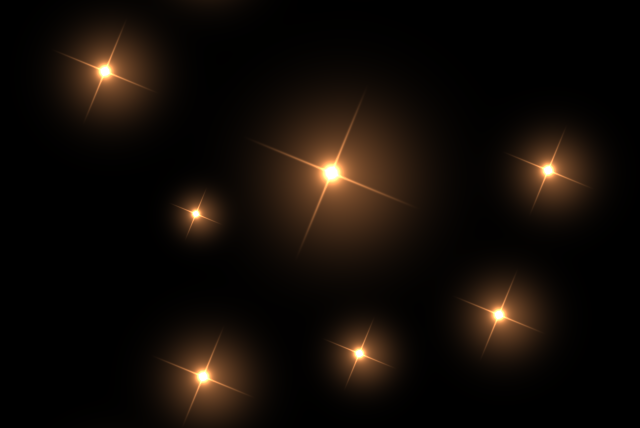
Reproduce this background procedurally as a Shadertoy shader.

```glsl
// Warm glowing stars on black: one large star with smaller ones on a loose arc.
// Each star sums a wide soft halo, an inverse-square glare and four tapered rays.
// Offsets are wrapped to the nearest copy of the canvas, so the result tiles.

const vec3  TINT        = vec3(1.0, 0.63, 0.36);
const vec2  MAIN_CENTER = vec2(0.518, 0.596);  // fraction of the canvas
const float MAIN_SIZE   = 0.205;               // ray length, canvas heights
const int   SMALL_COUNT = 6;
const vec2  SMALL_SIZE  = vec2(0.05, 0.125);   // smallest, largest
const vec2  ARC_RADIUS  = vec2(0.28, 0.58);    // nearest, farthest
const float ARC_START   = 2.72;
const float ARC_STEP    = 0.715;
const float VARIATION   = 2.8;                 // phase step between stars
const float RAY_ANGLE   = -0.39;
const float RAY_LIGHT   = 0.55;
const float HALO_LIGHT  = 0.40;
const float HALO_FALL   = 1.5;
const vec2  HALO_SHIFT  = vec2(0.12, -0.06);   // relative to star size
const float GLARE_LIGHT = 0.012;

// Shortest offset between two points on the repeating canvas
vec2 wrapOffset(vec2 d, vec2 tile) {
    return d - tile * floor(d / tile + 0.5);
}

// Thin ray pair along the x axis, never narrower than the pixel filter
float rayPair(vec2 p, float size, float pixel) {
    float width = 0.0012 + 0.008 * size;
    float drawn = max(width, 0.6 * pixel);
    float taper = pow(max(1.0 - abs(p.x) / (1.1 * size), 0.0), 1.3);
    float across = p.y / drawn;
    return taper * exp(-across * across) * width / drawn;
}

float star(vec2 d, float size, float pixel) {
    // Soft halo, a little off centre
    vec2 h = d / size - HALO_SHIFT;
    float light = HALO_LIGHT * exp(-HALO_FALL * dot(h, h));

    // Bright core; small stars keep a relatively larger one
    float k2 = dot(d, d) / (size * size);
    light += GLARE_LIGHT * sqrt(MAIN_SIZE / size) * exp(-k2) / (k2 + 0.001);

    // Tilted cross of rays
    float c = cos(RAY_ANGLE), s = sin(RAY_ANGLE);
    vec2 r = vec2(c * d.x + s * d.y, c * d.y - s * d.x);
    return light + RAY_LIGHT * (rayPair(r, size, pixel) + rayPair(r.yx, size, pixel));
}

void mainImage(out vec4 fragColor, in vec2 fragCoord) {
    float pixel = 1.0 / iResolution.y;
    vec2 uv = fragCoord * pixel;
    vec2 tile = iResolution.xy * pixel;
    vec2 center = MAIN_CENTER * tile;

    float light = star(wrapOffset(uv - center, tile), MAIN_SIZE, pixel);

    // Smaller stars along the arc; size and distance vary together
    for (int i = 0; i < SMALL_COUNT; i++) {
        float n = float(i);
        float vary = sqrt(0.5 + 0.5 * cos(VARIATION * n));
        float angle = ARC_START + ARC_STEP * n;
        float radius = mix(ARC_RADIUS.x, ARC_RADIUS.y, vary);
        vec2 place = center + radius * vec2(cos(angle), sin(angle));
        float size = mix(SMALL_SIZE.x, SMALL_SIZE.y, vary);
        light += star(wrapOffset(uv - place, tile), size, pixel);
    }

    fragColor = vec4(min(light * TINT, 1.0), 1.0);
}
```
